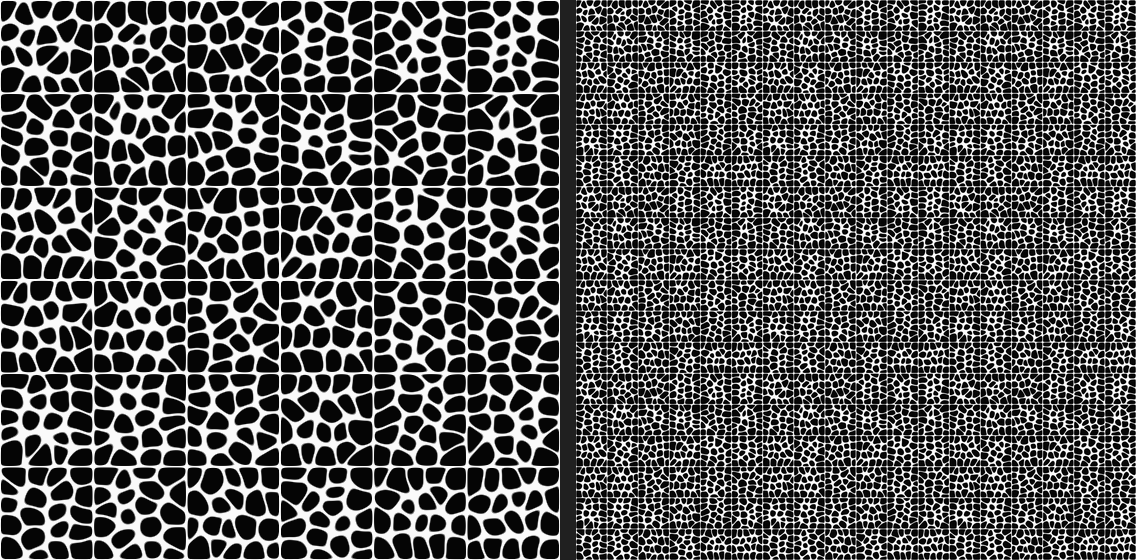
Left, the tile; right, the same tile 3 across and 3 down.
Reproduce this pattern procedurally as a Shadertoy shader.

```glsl
const float TILES = 6.0;            // tiles across and down
const int LONG_SIDE = 5;            // stones along one side of a tile
const int SHORT_SIDE = 4;           // stones along the other side
const float STAGGER = 0.16;         // sideways shift of alternate rows
const float JITTER = 0.64;          // scatter of stone centres
const float WARP = 0.011;           // bend of the stone outlines
const float WARP_WAVES = 3.0;
const float GAP = 0.0085;           // half of the narrowest joint
const float GAP_VARIATION = 0.006;  // extra joint around some stones
const vec2 SHARPNESS = vec2(27.0, 46.0); // rounded to angular corners
const float WALL_STIFFNESS = 1.6;   // squareness along the tile borders
const float EDGE_PIXELS = 1.2;
const float TAU = 6.2831853;
const vec3 STONE = vec3(0.02);
const vec3 JOINT = vec3(0.98);

// Integer hash: three values from 0 to 1
vec3 hash3(ivec3 key) {
    uvec3 v = uvec3(key) * 1664525u + 1013904223u;
    v.x += v.y * v.z;
    v.y += v.z * v.x;
    v.z += v.x * v.y;
    v ^= v >> 16u;
    v.x += v.y * v.z;
    v.y += v.z * v.x;
    v.z += v.x * v.y;
    return vec3(v >> 8u) / float(1 << 24);
}

// Centre of one stone inside its unit tile
vec2 stoneCentre(int index, ivec2 tile, bool turned) {
    ivec2 cell = ivec2(index % LONG_SIDE, index / LONG_SIDE);
    vec2 centre = vec2(cell) + 0.5;
    centre.x += (cell.y & 1) == 0 ? STAGGER : -STAGGER;
    centre += (hash3(ivec3(tile, index + 1)).xy - 0.5) * JITTER;
    centre /= vec2(LONG_SIDE, SHORT_SIDE);
    return turned ? centre.yx : centre;
}

// Signed distance to the nearest stone outline, positive inside
float stoneDistance(vec2 p, ivec2 tile) {
    const int COUNT = LONG_SIDE * SHORT_SIDE;
    vec3 tileRandom = hash3(ivec3(tile, 0));
    bool turned = tileRandom.z < 0.5;
    vec2 bent = p + WARP * sin(TAU * (WARP_WAVES * p.yx + tileRandom.xy));

    // Find the stone that owns this point
    int owner = 0;
    vec2 centre = vec2(0.0);
    float nearest = 1e5;
    for (int i = 0; i < COUNT; i++) {
        vec2 candidate = stoneCentre(i, tile, turned);
        vec2 offset = candidate - bent;
        float squared = dot(offset, offset);
        if (squared < nearest) {
            nearest = squared;
            owner = i;
            centre = candidate;
        }
    }

    vec3 character = hash3(ivec3(tile, owner + 101));
    float sharpness = mix(SHARPNESS.x, SHARPNESS.y, character.x);
    float gap = GAP + GAP_VARIATION * character.y * character.y;

    // Blend the borders with all neighbours into one rounded outline
    float pressure = 0.0;
    for (int i = 0; i < COUNT; i++) {
        if (i == owner) continue;
        vec2 neighbour = stoneCentre(i, tile, turned);
        vec2 middle = 0.5 * (centre + neighbour);
        float border = dot(middle - bent, normalize(neighbour - centre));
        pressure += exp(-sharpness * (border - gap));
    }

    // Straight tile borders
    vec4 walls = vec4(p, 1.0 - p) - GAP;
    pressure += dot(exp(-sharpness * WALL_STIFFNESS * walls), vec4(1.0));
    return -log(pressure) / sharpness;
}

void mainImage(out vec4 fragColor, in vec2 fragCoord) {
    vec2 grid = fragCoord / iResolution.xy * TILES;
    ivec2 tile = ivec2(mod(floor(grid), TILES));
    float softness = EDGE_PIXELS * TILES / min(iResolution.x, iResolution.y);
    float inside = stoneDistance(fract(grid), tile);
    float coverage = clamp(0.5 + inside / softness, 0.0, 1.0);
    fragColor = vec4(mix(JOINT, STONE, coverage), 1.0);
}
```
